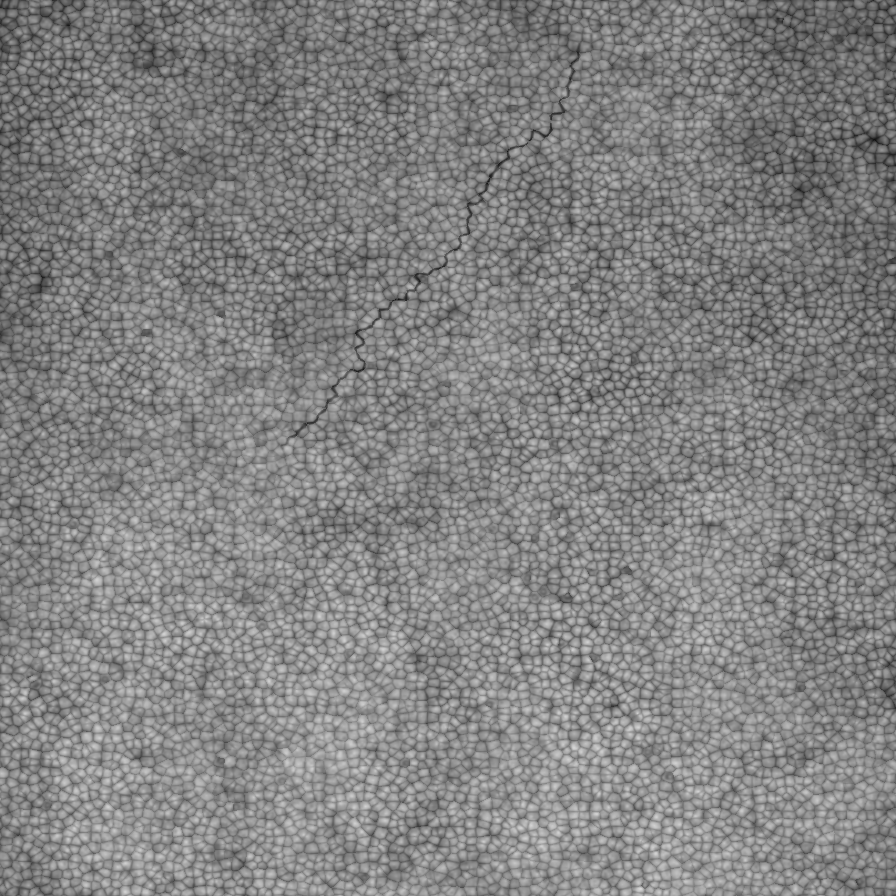
Write a WebGL 1 fragment shader that draws this texture.

```glsl
precision highp float;
// Grey sheet of fine packed grains with a thin crack, scattered pits and soft uneven light.
uniform vec2 u_resolution;

const vec2  GRAIN_COUNT   = vec2(88.0, 104.0); // grains across and up the canvas
const float JITTER        = 0.85;
const float LIGHT_LOW     = 0.575;             // brightness near the bottom
const float LIGHT_TOP     = 0.465;             // brightness at the top
const float SIDE_SHADE    = 0.06;
const float DOME_CONTRAST = 0.23;
const float SEAM_CONTRAST = 0.085;
const float SEAM_WIDTH    = 0.40;              // in grain units
const float TINT_CONTRAST = 0.10;
const float FINE_CONTRAST = 0.14;
const float CLOUD_CONTRAST = 0.07;
const float PIT_DEPTH     = 0.20;
const float PIT_BAND_X    = 0.65;
const vec2  CRACK_START   = vec2(0.285, 0.49);
const vec2  CRACK_END     = vec2(0.660, 0.97);
const float CRACK_BOW     = 0.03;
const float CRACK_WIGGLE  = 0.045;
const float CRACK_DEPTH   = 0.17;

float hash(vec2 p) {
  vec3 q = fract(p.xyx * vec3(0.1031, 0.1030, 0.0973));
  q += dot(q, q.yzx + 33.33);
  return fract((q.x + q.y) * q.z);
}

vec2 hash2(vec2 p) {
  return vec2(hash(p), hash(p + vec2(71.7, 19.3)));
}

float noise(vec2 p) {
  vec2 i = floor(p), f = fract(p);
  f = f * f * (3.0 - 2.0 * f);
  return mix(mix(hash(i), hash(i + vec2(1.0, 0.0)), f.x),
             mix(hash(i + vec2(0.0, 1.0)), hash(i + 1.0), f.x), f.y);
}

// Fraction of the way up the crack
float crackProgress(float y) {
  return (y - CRACK_START.y) / (CRACK_END.y - CRACK_START.y);
}

// Signed horizontal offset from the crack line
float crackSide(vec2 p) {
  float t = crackProgress(p.y);
  float bow = CRACK_BOW * 4.0 * t * (1.0 - t);
  float wiggle = CRACK_WIGGLE * (noise(vec2(p.y * 22.0, 5.0)) - 0.5);
  return p.x - mix(CRACK_START.x, CRACK_END.x, t) - bow - wiggle;
}

// Finds the two nearest grain centres; returns their distances
vec2 findGrains(vec2 g, out vec2 nearest, out vec2 second) {
  vec2 cell = floor(g), dist = vec2(9.0);
  nearest = second = cell;
  for (int j = -1; j <= 1; j++) {
    for (int i = -1; i <= 1; i++) {
      vec2 id = cell + vec2(float(i), float(j));
      vec2 centre = id + 0.5 + JITTER * (hash2(id + 11.0) - 0.5);
      float d = length(g - centre);
      if (d < dist.x) {
        dist = vec2(d, dist.x);
        second = nearest;
        nearest = centre;
      } else if (d < dist.y) {
        dist.y = d;
        second = centre;
      }
    }
  }
  return dist;
}

void main() {
  vec2 uv = gl_FragCoord.xy / u_resolution;

  // Broad light and blotches
  float tone = mix(LIGHT_LOW, LIGHT_TOP, smoothstep(0.15, 1.0, uv.y));
  tone -= SIDE_SHADE * smoothstep(0.28, 0.52, abs(uv.x - 0.47));
  tone += CLOUD_CONTRAST * (noise(uv * 8.0) + noise(uv * 27.0 + 40.0) - 1.0);
  tone -= 0.08 * smoothstep(0.80, 1.0, noise(uv * 19.0 + 90.0));

  // Domed grains, dark seams and a tint for each grain
  vec2 nearest, second;
  vec2 grain = uv * GRAIN_COUNT;
  vec2 dist = findGrains(grain, nearest, second);
  float gap = dist.y - dist.x;
  float band = exp(-pow((uv.x - PIT_BAND_X) / 0.07, 2.0))
             * smoothstep(0.05, 0.25, uv.y) * (1.0 - smoothstep(0.6, 0.8, uv.y));
  float seam = smoothstep(0.0, SEAM_WIDTH, gap);
  float relief = mix(0.75, 1.25, noise(uv * 14.0 + 60.0)) + 0.25 * band;
  tone += relief * (DOME_CONTRAST * (0.42 - dist.x) + SEAM_CONTRAST * (seam - 0.62));
  tone += 0.04 * (grain.y - nearest.y);
  tone += TINT_CONTRAST * (hash(floor(nearest * 16.0)) - 0.5);

  // Pits, mostly in one upright band
  float pit = step(1.0 - 0.004 - 0.035 * band, hash(floor(nearest * 16.0) + 37.0));
  tone -= PIT_DEPTH * pit * (1.0 - smoothstep(0.2, 0.65, dist.x));

  // Crack follows the seams between grains on opposite sides
  float split = step(crackSide(nearest / GRAIN_COUNT) * crackSide(second / GRAIN_COUNT), 0.0);
  float t = crackProgress(uv.y);
  float span = smoothstep(0.0, 0.06, t) * (1.0 - smoothstep(0.9, 1.0, t));
  tone -= CRACK_DEPTH * split * span * (1.0 - smoothstep(0.1, 0.5, gap));

  // Fine speckle
  tone += FINE_CONTRAST * (noise(uv * 250.0 + 7.0) - 0.5);

  gl_FragColor = vec4(vec3(clamp(tone, 0.0, 1.0)), 1.0);
}
```
